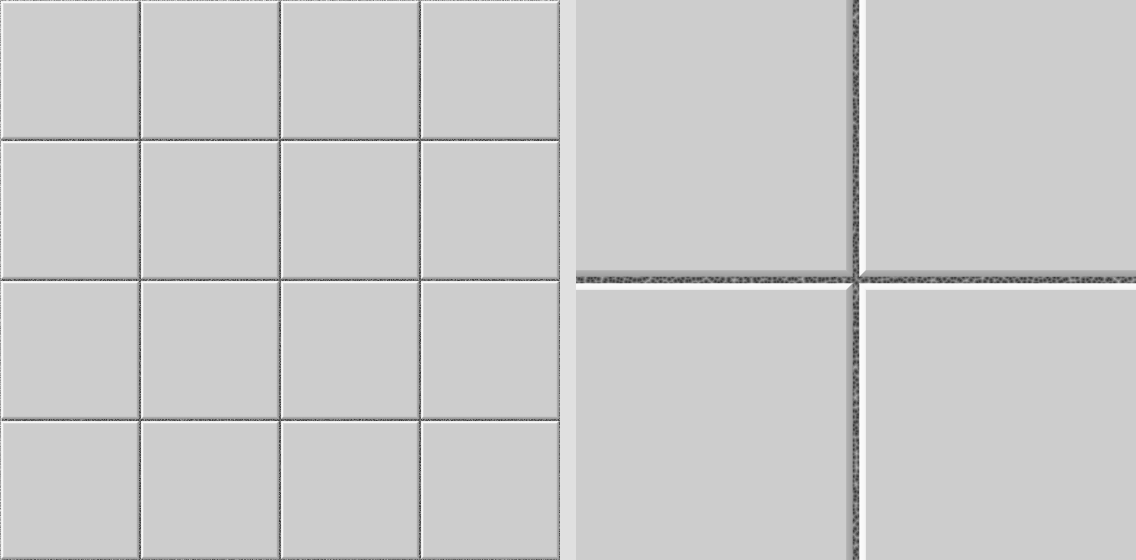
Left, the full canvas; right, a detail of the centre.
This texture is drawn by a WebGL 1 fragment shader. Its source:

```glsl
precision highp float;
// Square light grey tiles with bevelled edges, set in dark gritty grout.

uniform vec2 u_resolution;

const float TILES = 4.0;              // repeats across and down
const float GROUT_HALF = 0.0078125;   // half the joint width, in tiles
const float BEVEL = 0.015625;         // bevel width, in tiles
const float GRAINS = 384.0;           // grit cells across the canvas

const vec3 FACE = vec3(0.804);
const vec3 HIGHLIGHT_INNER = vec3(0.96);
const vec3 HIGHLIGHT_OUTER = vec3(0.99);
const vec3 SHADOW_INNER = vec3(0.70);
const vec3 SHADOW_OUTER = vec3(0.62);
const vec3 GROUT_DARK = vec3(0.20);
const vec3 GROUT_LIGHT = vec3(0.68);
const vec3 WORN_DARK = vec3(0.52);    // paler grout on the outer joint
const vec3 WORN_LIGHT = vec3(1.0);

vec2 hash2(vec2 p) {
  vec2 k = vec2(dot(p, vec2(12.99, 78.23)), dot(p, vec2(39.35, 11.14)));
  return fract(sin(k) * 43758.5);
}

// Cellular noise: distance to the nearest grain, wrapping at the canvas edge
float grit(vec2 uv) {
  vec2 p = uv * GRAINS;
  vec2 cell = floor(p);
  float nearest = 2.0;
  for (int j = -1; j <= 1; j++) {
    for (int i = -1; i <= 1; i++) {
      vec2 neighbour = cell + vec2(float(i), float(j));
      vec2 grain = neighbour + hash2(mod(neighbour, GRAINS));
      nearest = min(nearest, distance(p, grain));
    }
  }
  return clamp(nearest, 0.0, 1.0);
}

// Paleness of the joint on the canvas border, rising towards its lit side
float borderWear(vec2 uv) {
  vec2 fromBorder = (fract(uv + 0.5) - 0.5) * TILES;
  vec2 lit = smoothstep(-GROUT_HALF, GROUT_HALF, fromBorder * vec2(1.0, -1.0));
  vec2 inJoint = 1.0 - smoothstep(GROUT_HALF, 2.0 * GROUT_HALF, abs(fromBorder));
  vec2 wear = lit * inJoint;
  return max(wear.x, wear.y);
}

// Antialiased coverage of the region where d is positive
float cover(float d, float pixel) {
  return clamp(d / pixel + 0.5, 0.0, 1.0);
}

void main() {
  vec2 uv = gl_FragCoord.xy / u_resolution;
  vec2 p = fract(uv * TILES);
  float pixel = TILES / min(u_resolution.x, u_resolution.y);

  // Distances inward from the lit (left, top) and shaded (right, bottom) sides
  float litSide = min(p.x, 1.0 - p.y) - GROUT_HALF;
  float shadedSide = min(1.0 - p.x, p.y) - GROUT_HALF;
  float inset = min(litSide, shadedSide);

  // Bevel, mitred where lit and shaded sides meet
  float rise = clamp(inset / BEVEL, 0.0, 1.0);
  vec3 highlight = mix(HIGHLIGHT_OUTER, HIGHLIGHT_INNER, rise);
  vec3 shadow = mix(SHADOW_OUTER, SHADOW_INNER, rise);
  vec3 bevel = mix(shadow, highlight, cover(shadedSide - litSide, pixel));
  vec3 tile = mix(bevel, FACE, cover(inset - BEVEL, pixel));

  // Speckled grout
  float grain = grit(uv);
  vec3 grout = mix(GROUT_DARK, GROUT_LIGHT, grain);
  vec3 worn = mix(WORN_DARK, WORN_LIGHT, grain);
  grout = mix(grout, worn, borderWear(uv));

  gl_FragColor = vec4(mix(grout, tile, cover(inset, pixel)), 1.0);
}
```
